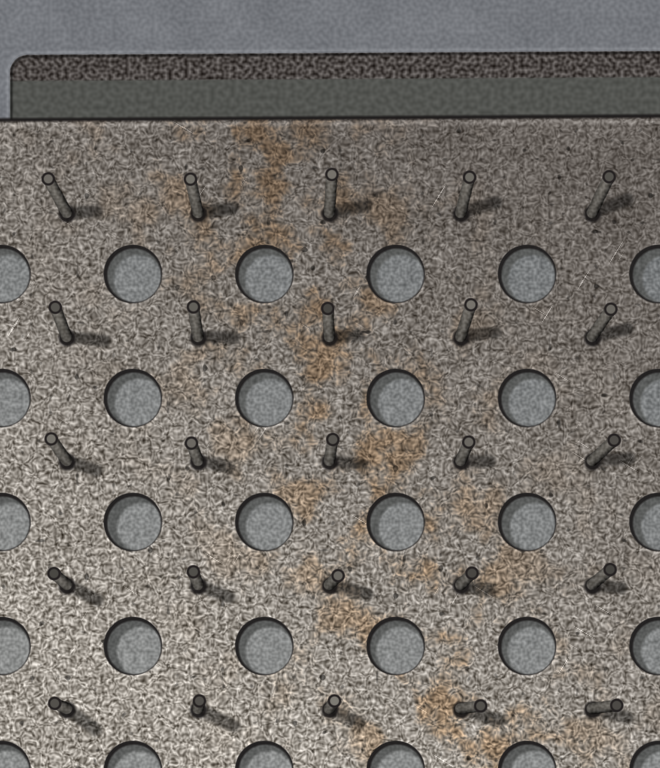
Give the GLSL for this pattern, as a WebGL 1 fragment shader.

```glsl
precision highp float;
// Worn steel plate with rows of round holes and leaning pins below a slotted rail.
uniform vec2 u_resolution;

#define VIEW_HEIGHT 7.68
#define PITCH vec2(1.314, 1.24)
#define FIRST_HOLE vec2(0.015, 2.74)
#define FIRST_PIN vec2(0.665, 2.125)
#define HOLE_RADIUS 0.292
#define PIN_RADIUS 0.056
#define PLATE_TOP 1.2
#define GRAIN 0.50
#define RUST 0.55
#define PLATE_DARK vec3(0.40, 0.377, 0.357)
#define PLATE_LIGHT vec3(0.625, 0.60, 0.565)
#define INK vec3(0.10, 0.09, 0.09)

float hash(vec2 p) {
  vec3 a = fract(p.xyx * vec3(0.1031, 0.103, 0.0973));
  a += dot(a, a.yzx + 33.33);
  return fract((a.x + a.y) * a.z);
}

float cornerGradient(vec2 cell, vec2 offset) {
  float angle = 6.2832 * hash(cell);
  return dot(vec2(cos(angle), sin(angle)), offset);
}

float noise(vec2 p) {
  vec2 i = floor(p), f = p - i, e = vec2(1.0, 0.0);
  vec2 w = f * f * f * (f * (f * 6.0 - 15.0) + 10.0);
  float top = mix(cornerGradient(i, f), cornerGradient(i + e, f - e), w.x);
  float low = mix(cornerGradient(i + e.yx, f - e.yx), cornerGradient(i + 1.0, f - 1.0), w.x);
  return mix(top, low, w.y);
}

float fbm(vec2 p) {
  float sum = 0.0, amp = 1.0;
  for (int i = 0; i < 4; i++) {
    sum += amp * noise(p);
    p = mat2(1.6, 1.2, -1.2, 1.6) * p + 7.3;
    amp *= 0.6;
  }
  return sum;
}

// Coverage of the inside of a distance field
float fill(float d, float soft) { return 1.0 - smoothstep(-soft, soft, d); }

// Distance to the segment from the origin to b, and position along it
vec2 segment(vec2 p, vec2 b) {
  float t = clamp(dot(p, b) / max(dot(b, b), 0.0001), 0.0, 1.0);
  return vec2(length(p - b * t), t);
}

vec3 plate(vec2 q, float light) {
  vec2 warped = q + 0.03 * vec2(noise(q * 9.0), noise(q * 9.0 + 40.0));
  float grain = 0.65 * noise(warped * vec2(17.0, 21.0)) + 0.7 * noise(warped * 33.0 + 9.0);
  vec3 col = mix(PLATE_DARK, PLATE_LIGHT, light);
  col += GRAIN * mix(0.55, 1.1, light) * grain + 0.055 * fbm(q * 2.5);
  // Rust gathers in a band right of the middle
  float across = (q.x - 3.1 - 0.35 * (q.y - 3.0)) / 1.5;
  float rust = smoothstep(0.05, 0.65, fbm(q * 1.7 + 3.0) + 0.3 * grain + 0.15);
  col = mix(col, col * vec3(1.0, 0.80, 0.58), RUST * rust * exp(-across * across));
  // Fine scratches in two directions, and dark pits
  vec2 along = vec2(dot(q, vec2(0.85, 0.52)), dot(q, vec2(-0.52, 0.85)));
  float streak = smoothstep(0.46, 0.6, noise(along * vec2(2.0, 34.0)));
  streak += smoothstep(0.48, 0.6, noise(along.yx * vec2(2.4, 30.0) + 17.0));
  col += 0.16 * streak * smoothstep(0.0, 0.3, noise(along));
  return col * (1.0 - 0.45 * smoothstep(0.38, 0.58, noise(q * 11.0 + 70.0)));
}

vec3 addHole(vec3 col, vec2 q, float light, float px) {
  vec2 id = floor((q - FIRST_HOLE) / PITCH + 0.5);
  if (id.y < 0.0) return col;
  vec2 p = q - FIRST_HOLE - id * PITCH;
  float d = length(p) - HOLE_RADIUS;
  float speck = noise(q * 30.0) + 0.5 * noise(q * 13.0);
  vec3 wall = vec3(0.35, 0.355, 0.35) + 0.08 * speck;
  vec3 ground = mix(vec3(0.46, 0.47, 0.475), vec3(0.55, 0.555, 0.55), light) + 0.15 * speck;
  float shift = 0.05 + 0.04 * hash(id + 5.0);
  float lit = fill(length(p - vec2(shift, 0.055)) - 0.245, 0.02);
  vec3 inside = mix(wall, ground, lit);
  float rim = fill(0.268 - length(p - vec2(0.012, 0.014)), 0.014);
  inside = mix(inside, INK, 0.85 * rim);
  col += 0.10 * fill(abs(d - 0.015) - 0.008, 0.012) * smoothstep(-0.1, 0.3, p.y);
  return mix(col, inside, fill(d, px));
}

vec3 addPin(vec3 col, vec2 q, float px) {
  vec2 id = floor((q - FIRST_PIN) / PITCH + 0.5);
  if (id.y < 0.0) return col;
  vec2 p = q - FIRST_PIN - id * PITCH;
  vec2 jitter = vec2(hash(id + 20.0), hash(id + 51.0)) - 0.5;
  vec2 tip = vec2(0.08 * (id.x - 2.0) + 0.02 * id.y, 0.08 * id.y - 0.36) + jitter * vec2(0.09, 0.08);
  vec2 shadow = vec2(0.34 + 0.12 * jitter.x, 0.055 * id.y - 0.03 * id.x - 0.01);
  col *= 1.0 - 0.45 * fill(segment(p, shadow).x - 0.06, 0.03);
  col = mix(col, INK, 0.9 * fill(length(p - vec2(0.005, 0.015)) - 0.083, 0.02));
  vec2 rod = segment(p, tip);
  float side = dot(p, normalize(vec2(-tip.y, tip.x))) / PIN_RADIUS + 0.2;
  vec3 steel = vec3(0.43, 0.415, 0.39) * (1.05 - 0.6 * side * side);
  steel = steel * (0.8 + 0.25 * rod.y) + 0.12 * noise(q * 32.0);
  col = mix(col, steel, fill(rod.x - PIN_RADIUS, px));
  float cap = length(p - tip);
  vec3 face = (0.27 + 0.25 * hash(id + 80.0)) * vec3(1.0, 0.97, 0.91);
  col = mix(col, INK * 1.4, fill(cap - 0.067, px));
  return mix(col, face, fill(cap - 0.045, px));
}

vec3 addRail(vec3 col, vec2 q, float px) {
  float y = q.y + 0.006 * q.x, above = fill(y - PLATE_TOP, px);
  col = mix(col, vec3(0.455, 0.465, 0.485) + 0.07 * noise(q * 24.0) + 0.03 * fbm(q * 2.0), above);
  vec2 b = abs(vec2(q.x - 5.1, y - 0.97)) - vec2(4.82, 0.24);
  float slot = length(max(b, 0.0)) + min(max(b.x, b.y), 0.0) - 0.18;
  vec3 back = vec3(0.30, 0.28, 0.27) + 0.30 * noise(q * 25.0);
  vec3 ledge = vec3(0.325, 0.33, 0.315) + 0.07 * noise(q * 20.0);
  vec3 inside = mix(ledge, back, fill(y - 0.81, 0.015));
  inside *= 1.0 - 0.5 * fill(abs(slot + 0.015) - 0.012, 0.015);
  col += 0.07 * fill(abs(slot - 0.025) - 0.012, 0.02) * above;
  col = mix(col, inside, fill(slot, px) * above);
  col += 0.10 * fill(abs(y - 1.255) - 0.02, 0.025);
  return mix(col, INK, 0.9 * fill(abs(y - PLATE_TOP) - 0.018, 0.018));
}

void main() {
  float px = VIEW_HEIGHT / u_resolution.y;
  vec2 q = vec2(gl_FragCoord.x, u_resolution.y - gl_FragCoord.y) * px;
  float light = clamp(0.35 + 0.14 * (q.y - 1.5) - 0.07 * q.x, 0.0, 1.0);
  vec3 col = addHole(plate(q, light), q, light, px);
  col = addRail(addPin(col, q, px), q, px);
  gl_FragColor = vec4(clamp(col, 0.0, 1.0), 1.0);
}
```
